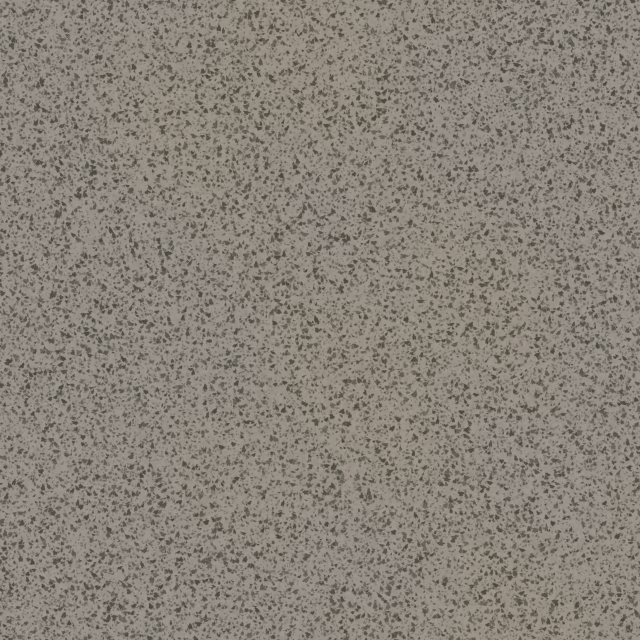
This texture is drawn by a three.js fragment shader. Its source:

```glsl
// Speckled grey stone: small dark olive grains scattered over a warm grey ground.
// Two cellular layers of lumpy, stretched grains lie on a finely mottled base;
// broad layered sines drift the tint and the grain density.

varying vec2 vUv;

const vec3  GROUND_COLOR = vec3(0.596, 0.571, 0.544);
const vec3  GRAIN_COLOR  = vec3(0.270, 0.260, 0.220);
const vec3  WARM_SHIFT   = vec3(0.010, 0.002, -0.016);
const float COARSE_CELLS = 122.0;   // grain cells across the canvas
const float FINE_CELLS   = 215.0;
const float MOTTLE_CELLS = 260.0;
const float COARSE_SHARE = 0.70;    // part of the cells holding a grain
const float FINE_SHARE   = 0.52;
const float COARSE_DEPTH = 0.92;    // darkest grain of each layer
const float FINE_DEPTH   = 0.55;
const float EDGE_WIDTH   = 0.0017;  // half width of a grain edge, canvas units
const float MOTTLE_DEPTH = 0.060;
const float TAU          = 6.2831853;

float hash(vec2 p) {
  vec3 q = fract(vec3(p.xyx) * 0.1031);
  q += dot(q, q.yzx + 33.33);
  return fract((q.x + q.y) * q.z);
}

vec2 hash2(vec2 p) {
  return vec2(hash(p + 17.3), hash(p + 71.9));
}

float valueNoise(vec2 p) {
  vec2 cell = floor(p);
  vec2 f = fract(p);
  f = f * f * (3.0 - 2.0 * f);
  float low  = mix(hash(cell), hash(cell + vec2(1.0, 0.0)), f.x);
  float high = mix(hash(cell + vec2(0.0, 1.0)), hash(cell + 1.0), f.x);
  return mix(low, high, f.y);
}

// Slow variation over the canvas, roughly -1 to 1
float broadDrift(vec2 p) {
  return 0.5 * sin(TAU * (0.9 * p.x + 0.3 * p.y) + 3.6)
       + 0.3 * sin(TAU * (1.7 * p.y - 1.1 * p.x) + 1.2)
       + 0.2 * sin(TAU * (3.1 * p.x + 2.3 * p.y) + 4.0);
}

// Coverage of one grain; offset is measured from its centre in cell units
float grain(vec2 offset, vec2 id, float edge) {
  float angle = TAU * hash(id + 5.1);
  float c = cos(angle);
  float s = sin(angle);
  float stretch = mix(1.0, 1.4, hash(id + 9.7));
  vec2 q = vec2(c * offset.x + s * offset.y, c * offset.y - s * offset.x);
  q *= vec2(1.0 / stretch, stretch);

  float size = hash(id + 23.5);
  float radius = mix(0.16, 0.49, size * size);
  float turn = atan(q.y, q.x + 0.00001);
  radius *= 1.0 + 0.16 * sin(3.0 * turn + angle) + 0.10 * sin(5.0 * turn - 2.0 * angle);
  return 1.0 - smoothstep(radius - edge, radius + edge, length(q));
}

// Darkest grain among the neighbouring cells
float grainLayer(vec2 uv, float cells, float share, float seed) {
  vec2 p = uv * cells;
  vec2 home = floor(p);
  float cover = 0.0;
  for (int y = -1; y <= 1; y++) {
    for (int x = -1; x <= 1; x++) {
      vec2 cell = home + vec2(float(x), float(y));
      vec2 id = cell + seed;
      float present = step(hash(id + 41.7), share);
      float strength = mix(0.55, 1.0, hash(id + 57.1));
      float shape = grain(p - cell - hash2(id), id, EDGE_WIDTH * cells * 0.9);
      cover = max(cover, present * strength * shape);
    }
  }
  return cover;
}

void main() {
  float drift = broadDrift(vUv);

  // Mottled ground
  float mottle = 0.65 * valueNoise(vUv * MOTTLE_CELLS + 11.0)
               + 0.35 * valueNoise(vUv * MOTTLE_CELLS * 0.4 + 37.0) - 0.5;
  vec3 ground = GROUND_COLOR + MOTTLE_DEPTH * mottle;

  // Grains, a little denser where the drift is low
  float density = 1.0 - 0.10 * drift;
  float coarse = COARSE_DEPTH * grainLayer(vUv, COARSE_CELLS, COARSE_SHARE * density, 100.0);
  float fine = FINE_DEPTH * grainLayer(vUv, FINE_CELLS, FINE_SHARE * density, 400.0);
  float cover = 1.0 - (1.0 - coarse) * (1.0 - fine);

  // Warm, olive patches
  float warmth = smoothstep(-0.3, 0.9, drift);
  vec3 color = mix(ground, GRAIN_COLOR, cover) + WARM_SHIFT * warmth;
  gl_FragColor = vec4(color, 1.0);
}
```
